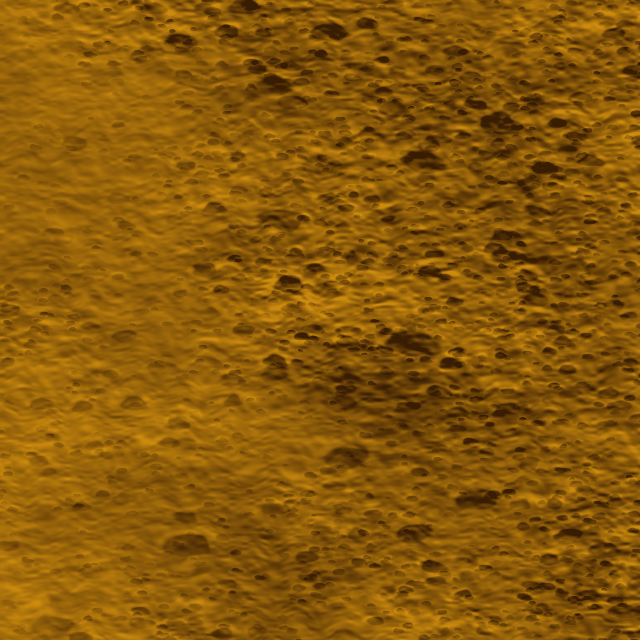
A three.js fragment shader for this texture:

```glsl
// Stony amber ground seen at a low angle: drifting dust, flattened grit and
// scattered stones. Cellular layers place dark stones with lit upper rims;
// layered sines and stretched noise shape the dust and the fine grit.

varying vec2 vUv;

const vec3 SHADE_COLOR = vec3(0.22, 0.112, 0.012);
const vec3 LIGHT_COLOR = vec3(0.80, 0.545, 0.054);
const float BASE_TONE = 0.595;
const float DUST_CONTRAST = 0.155;
const float GRIT_CONTRAST = 0.78;
const float STONE_CONTRAST = 0.52;
const vec2 GRIT_SCALE = vec2(38.0, 80.0);
const float STONE_FLATNESS = 1.65;

float hash(vec2 p) {
  vec3 q = fract(p.xyx * vec3(0.1031, 0.1030, 0.0973));
  q += dot(q, q.yzx + 33.33);
  return fract((q.x + q.y) * q.z);
}

float noise(vec2 p) {
  vec2 cell = floor(p);
  vec2 f = fract(p);
  f = f * f * (3.0 - 2.0 * f);
  float low = mix(hash(cell), hash(cell + vec2(1.0, 0.0)), f.x);
  float high = mix(hash(cell + vec2(0.0, 1.0)), hash(cell + 1.0), f.x);
  return mix(low, high, f.y);
}

// Soft elliptical patch, one at its center
float patchAt(vec2 p, vec2 center, vec2 radius) {
  vec2 d = (p - center) / radius;
  return exp(-dot(d, d));
}

// Broad light and dark drifts, about -1 to 1
float dust(vec2 p) {
  vec2 w = p + 0.12 * (vec2(noise(p * 5.0), noise(p * 5.0 + 17.0)) - 0.5);
  float drift = 0.22 * sin(dot(w, vec2(9.0, 13.0)) + 1.0);
  drift += 0.2 * sin(dot(w, vec2(-7.0, 21.0)) + 2.5 * sin(w.x * 6.0));
  drift += 0.9 * (noise(w * vec2(5.0, 9.0) + 4.0) - 0.5);
  drift += 0.8 * (noise(w * vec2(11.0, 22.0) + 31.0) - 0.5);
  drift += 0.7 * (0.5 - p.x);
  drift += 0.9 * patchAt(w, vec2(0.60, 0.51), vec2(0.32, 0.05));
  drift += 1.2 * patchAt(w, vec2(1.0, 0.96), vec2(0.15, 0.09));
  drift += 0.6 * patchAt(w, vec2(0.04, 0.24), vec2(0.14, 0.2));
  drift -= 1.5 * patchAt(w, vec2(0.65, 0.39), vec2(0.20, 0.06));
  drift -= 0.9 * patchAt(w, vec2(0.80, 0.86), vec2(0.20, 0.08));
  drift -= 0.9 * patchAt(w, vec2(0.12, 0.99), vec2(0.16, 0.04));
  drift -= 0.9 * patchAt(w, vec2(0.39, 0.10), vec2(0.08, 0.05));
  return drift;
}

// Flattened grit, centered on zero, lit from above
float grit(vec2 p) {
  vec2 q = p * GRIT_SCALE;
  q.y += 0.9 * noise(p * 28.0);
  float sum = 0.0;
  float weight = 0.42;
  for (int i = 0; i < 3; i++) {
    float relief = noise(q) - noise(q + vec2(0.2, 0.9));
    sum += weight * (relief + 0.6 * (noise(q * 0.7 + 9.0) - 0.5));
    q = q * 1.6 + vec2(13.7, 5.3);
    weight *= 0.95;
  }
  return sum;
}

// One cellular layer of stones: negative in the body, positive on the rim
float stones(vec2 p, float cells, float share) {
  vec2 q = p * cells * vec2(1.0, STONE_FLATNESS);
  float wobble = 0.6 * (noise(q * 3.5 + cells) - 0.5);
  vec2 home = floor(q);
  float body = 0.0;
  float glow = 0.0;
  for (int j = -1; j <= 1; j++) {
    for (int i = -1; i <= 1; i++) {
      vec2 cell = home + vec2(float(i), float(j));
      vec2 seed = cell + cells * 3.0;
      vec2 center = cell + vec2(hash(seed), hash(seed + 41.0));
      float present = smoothstep(0.0, 0.1, share - hash(seed + 83.0));
      float depth = present * mix(0.4, 1.0, hash(seed + 127.0));
      vec2 d = (q - center) / mix(0.2, 0.45, hash(seed + 171.0));
      d.y *= d.y < 0.0 ? 1.6 : 1.0;
      d.x += 0.35 * d.y * (hash(seed + 211.0) - 0.3);
      float r = length(d) + wobble;
      float shade = clamp(0.85 + 0.3 * d.y, 0.5, 1.1);
      body = max(body, depth * shade * (1.0 - smoothstep(0.8, 1.1, r)));
      float ring = (r - 1.32) / 0.3;
      float side = smoothstep(-0.5, 0.6, d.y - 0.3 * d.x);
      glow = max(glow, depth * side * exp(-ring * ring));
    }
  }
  return 0.42 * glow * (1.0 - body) - body;
}

void main() {
  vec2 p = vUv;

  // Dust buries the left side; the right side lies bare and rough
  float bare = 0.2 + 0.75 * p.x + 0.8 * (noise(p * vec2(4.0, 6.0) + 2.0) - 0.5);
  bare += 0.3 * patchAt(p, vec2(0.55, 0.54), vec2(0.35, 0.14));
  bare += 0.35 * patchAt(p, vec2(0.15, 0.97), vec2(0.2, 0.08));
  bare = smoothstep(0.0, 1.0, bare);

  float tone = BASE_TONE + DUST_CONTRAST * dust(p);
  tone += GRIT_CONTRAST * mix(0.4, 1.0, bare) * grit(p);

  // Three stone sizes, the smaller ones fainter and more crowded
  float cells = 12.0;
  float strength = STONE_CONTRAST;
  float share = 0.10 + 0.26 * bare;
  for (int i = 0; i < 3; i++) {
    tone += strength * mix(0.5, 1.0, bare) * stones(p, cells, share);
    cells *= 1.9;
    strength *= 0.8;
    share += 0.05 + 0.05 * bare;
  }

  tone = clamp(tone, 0.0, 1.0);
  gl_FragColor = vec4(mix(SHADE_COLOR, LIGHT_COLOR, tone), 1.0);
}
```
